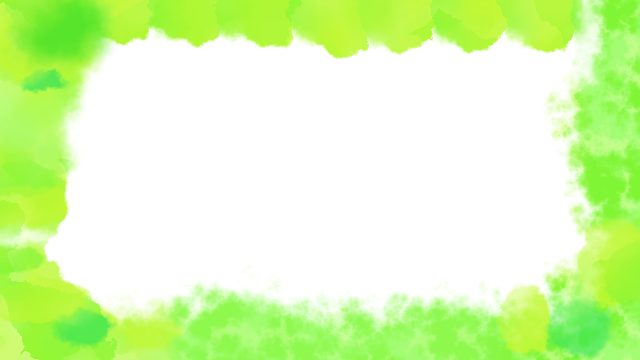
Write a Shadertoy shader that draws this background.

```glsl
const vec3 PAPER = vec3(1.0);
const vec3 LIME  = vec3(0.76, 0.97, 0.20);
const vec3 FRESH = vec3(0.50, 0.96, 0.20);
const vec3 MINT  = vec3(0.64, 0.99, 0.45);
const vec3 PALE  = vec3(0.86, 0.99, 0.62);
const vec3 LEAF  = vec3(0.27, 0.88, 0.16);
const vec3 JADE  = vec3(0.22, 0.89, 0.34);
const float ASPECT = 16.0 / 9.0;
const float LOBE_WIDTH = 0.197;   // spacing of the scallops along the top
const float LOBE_START = 0.029;
const float PETAL_SCALE = 6.0;    // density of overlapping brush marks
const float CRISP = 0.006;        // half width of a dry edge
const float MISTY = 0.055;        // half width of a wet edge

float bump(float x, float center, float width) {
    float t = (x - center) / width;
    return exp(-t * t);
}

vec2 hash2(vec2 p) {
    vec3 q = fract(p.xyx * vec3(0.1031, 0.1030, 0.0973));
    q += dot(q, q.yzx + 33.33);
    return fract((q.xx + q.yz) * q.zy);
}

// Cellular brush marks: x = tone of the mark, y = distance to its heart
vec2 petals(vec2 p) {
    vec2 cell = floor(p), best = vec2(0.0, 9.0);
    for (int j = -1; j <= 1; j++)
    for (int i = -1; i <= 1; i++) {
        vec2 id = cell + vec2(i, j);
        float d = length(id + hash2(id + 17.0) - p);
        if (d < best.y) best = vec2(hash2(id + 51.0).x, d);
    }
    return best;
}

// Billows from layered cellular noise; roughly -0.6 to 0.6
float cloud(vec2 p) {
    float sum = 0.0, amp = 0.8;
    for (int i = 0; i < 5; i++) {
        sum += amp * (0.45 - petals(p + 30.0).y);
        p = mat2(1.6, 1.2, -1.2, 1.6) * p + 7.3;
        amp *= 0.55;
    }
    return sum;
}

float cover(float depth, float softness) {
    return smoothstep(-softness, softness, depth);
}

// Elliptical pool whose pigment gathers toward its lower right rim
void wash(inout vec3 color, vec2 p, vec2 center, vec2 radius, vec3 tint, float softness, float opacity) {
    vec2 q = (p - center) / radius;
    float depth = (1.0 - length(q)) * min(radius.x, radius.y);
    float gather = mix(0.45, 1.0, smoothstep(-1.2, 0.3, q.x - q.y));
    color = mix(color, tint, opacity * gather * cover(depth, softness));
}

void mainImage(out vec4 fragColor, in vec2 fragCoord) {
    vec2 p = fragCoord / iResolution.xy * vec2(ASPECT, 1.0);
    float fine = cloud(p * 15.0);
    float broad = cloud(p * 6.0 + 4.0);
    vec2 warped = p + vec2(0.035, 0.03) * vec2(fine, cloud(p * 13.0 + 9.0));

    // Depth of paint growing in from each side; scallops lean to the right
    float lobe = (warped.x - LOBE_START + 0.12 * (p.y - 0.87)) / LOBE_WIDTH;
    float along = fract(lobe);
    float arch = sqrt(sin(3.1416 * pow(along, 1.5)));
    float topDepth = 0.084 + (0.02 + 0.026 * p.x) * arch + 0.028 * bump(p.x, 0.98, 0.12);
    float bottomDepth = 0.12 + 0.065 * bump(p.x, 0.67, 0.14) + 0.04 * bump(p.x, 1.24, 0.09);
    float leftDepth = 0.185 - 0.055 * bump(p.y, 0.31, 0.055)
                    + 0.09 * smoothstep(0.62, 0.95, p.y) + 0.14 * smoothstep(0.24, 0.10, p.y);
    float rightDepth = 0.13 + 0.075 * bump(p.y, 0.66, 0.16) + 0.12 * smoothstep(0.33, 0.18, p.y);

    float mist = 0.06 * broad + 0.07 * fine;
    float leftWet = smoothstep(0.48, 0.58, p.y);
    float topSoft = mix(0.022, CRISP, smoothstep(0.05, 0.45, along));
    float top = cover(topDepth - 1.0 + warped.y, topSoft) * (1.0 - smoothstep(1.60, 1.64, warped.x));
    float bottom = cover(bottomDepth - p.y + mist, MISTY);
    float left = cover(leftDepth - warped.x + mist * leftWet, mix(CRISP, 0.045, leftWet));
    float right = cover(rightDepth - ASPECT + p.x + mist, 0.045);
    float coverage = 1.0 - (1.0 - top) * (1.0 - bottom) * (1.0 - left) * (1.0 - right);

    // Brush marks, overlapped twice at different sizes
    vec2 mark = petals(warped * PETAL_SCALE);
    vec2 glaze = petals(warped * PETAL_SCALE * 1.5 + 21.0);
    vec3 marked = mix(LIME, FRESH, 0.7 * smoothstep(0.4, 0.9, mark.x));
    marked = mix(marked, PALE, 0.6 * smoothstep(0.1, 0.75, mark.y) * step(mark.x, 0.65));
    marked = mix(marked, mix(PALE, FRESH, glaze.x), 0.4 * smoothstep(0.8, 0.2, glaze.y));

    // Scallops run from leaf green on the left to lime on the right
    float lobeTone = hash2(vec2(floor(lobe), 3.0)).x;
    vec3 scallop = mix(LIME, FRESH, (0.3 + 0.6 * lobeTone) * smoothstep(0.65, 0.0, along));
    scallop = mix(scallop, PALE, 0.7 * smoothstep(0.93, 0.88, p.y) * smoothstep(0.45, 0.1, along));
    marked = mix(marked, scallop, 0.6 * smoothstep(0.80, 0.87, p.y));

    // Wet clouds on the right and along the bottom
    float misty = max(smoothstep(1.56, 1.66, p.x) * smoothstep(0.32, 0.42, p.y),
                      smoothstep(0.42, 0.52, p.x) * smoothstep(0.28, 0.18, p.y));
    vec3 clouded = mix(MINT, FRESH, smoothstep(-0.25, 0.3, broad + 0.5 * fine));
    clouded = mix(clouded, PALE, 0.5 * smoothstep(0.05, -0.35, fine));
    clouded = mix(clouded, MINT, 0.4 * smoothstep(1.5, 1.3, p.x));
    vec3 paint = mix(marked, clouded, misty);
    paint = mix(paint, MINT, 0.55 * bump(p.y, 0.68, 0.09) * smoothstep(0.35, 0.2, p.x));
    vec3 color = mix(PAPER, paint, coverage);

    // Upper left pools
    wash(color, warped, vec2(0.12, 0.875), vec2(0.15, 0.10), LIME, 0.015, 0.75);
    wash(color, warped, vec2(0.16, 0.93), vec2(0.12, 0.10), LEAF, 0.055, 0.85);
    wash(color, warped, vec2(0.12, 0.775), vec2(0.06, 0.030), JADE, CRISP, 0.75);

    // Left marks and the pale gap between them
    wash(color, warped, vec2(0.06, 0.50), vec2(0.11, 0.045), FRESH, CRISP, 0.55);
    wash(color, warped, vec2(0.07, 0.43), vec2(0.12, 0.060), LIME, CRISP, 0.65);
    wash(color, warped, vec2(0.07, 0.345), vec2(0.13, 0.022), PAPER, 0.02, 0.75);
    wash(color, warped, vec2(0.04, 0.275), vec2(0.09, 0.035), FRESH, CRISP, 0.65);

    // Lower left pools
    wash(color, warped, vec2(0.11, 0.16), vec2(0.14, 0.06), LIME, CRISP, 0.65);
    wash(color, warped, vec2(0.23, 0.09), vec2(0.08, 0.05), JADE, 0.010, 0.70);
    wash(color, warped, vec2(0.43, 0.08), vec2(0.07, 0.05), LIME, 0.012, 0.65);

    // Lower right pools
    wash(color, warped, vec2(1.71, 0.27), vec2(0.10, 0.12), LIME, CRISP, 0.85);
    wash(color, warped, vec2(1.77, 0.23), vec2(0.09, 0.10), FRESH, CRISP, 0.60);
    wash(color, warped, vec2(1.63, 0.20), vec2(0.03, 0.08), PALE, 0.02, 0.70);
    wash(color, warped, vec2(1.46, 0.11), vec2(0.07, 0.10), LIME, CRISP, 0.85);
    wash(color, warped, vec2(1.61, 0.09), vec2(0.09, 0.075), JADE, 0.015, 0.65);

    // Faint streak at the upper right
    wash(color, warped, vec2(1.64, 0.93), vec2(0.03, 0.12), PAPER, 0.025, 0.65);

    fragColor = vec4(color, 1.0);
}
```
